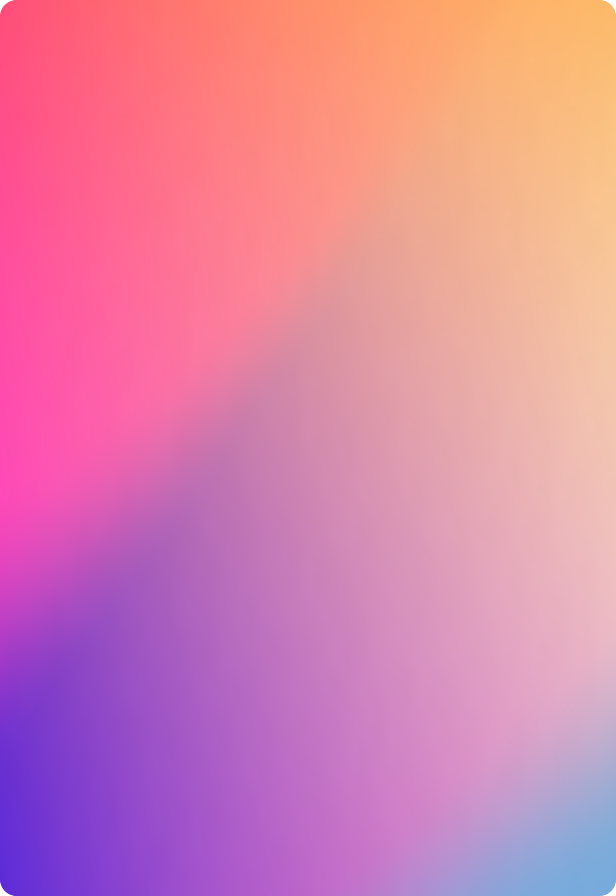
Give the GLSL for this background, as a Shadertoy shader.

```glsl
// A soft colour mesh on a rounded card: a warm sheet folds over a dusky sheet
// along a curved diagonal crease, and a cool blue glow fills the lower right.
// Each sheet is a quadratic patch through a 3 x 3 colour grid, faintly banded.

// Colour grids, row by row from the top, left to right
const vec3 WARM_GRID[9] = vec3[9](
    vec3(1.00, 0.30, 0.47), vec3(1.00, 0.56, 0.42), vec3(0.99, 0.73, 0.41),
    vec3(1.00, 0.29, 0.70), vec3(0.98, 0.55, 0.66), vec3(0.97, 0.80, 0.68),
    vec3(0.95, 0.22, 0.83), vec3(0.95, 0.50, 0.80), vec3(0.90, 0.70, 0.80));
const vec3 DUSK_GRID[9] = vec3[9](
    vec3(0.87, 0.52, 0.48), vec3(0.98, 0.63, 0.43), vec3(0.99, 0.73, 0.41),
    vec3(0.56, 0.27, 0.71), vec3(0.82, 0.535, 0.68), vec3(0.95, 0.77, 0.70),
    vec3(0.36, 0.17, 0.85), vec3(0.74, 0.40, 0.79), vec3(0.87, 0.61, 0.82));
const vec3 BLUE_UPPER = vec3(0.60, 0.68, 0.81);
const vec3 BLUE_LOWER = vec3(0.47, 0.67, 0.86);
const vec3 PAGE_COLOUR = vec3(1.0);

// Crease depth = x + y * across + z * across^2, measured down from the top
const vec3 CREASE_CURVE = vec3(0.70, -0.62, -0.28);
const float CREASE_BLUR = 0.165;      // half width at the left edge
const float CREASE_BLUR_MIN = 0.07;
const float CREASE_SHARPEN = 1.7;     // how fast the blur narrows to the right

const float BLUE_START = 0.71;        // where the glow meets the bottom edge
const float BLUE_SLOPE = 0.625;
const float BLUE_BLUR = 0.14;
const float CORNER_RADIUS = 0.027;    // in canvas widths

const vec2 BAND_CELLS = vec2(44.0, 22.0);
const float BAND_STRENGTH = 0.008;

// Quadratic weights for knots at 0, 0.5 and 1
vec3 knotWeights(float t) {
    return vec3(2.0 * (t - 0.5) * (t - 1.0),
                4.0 * t * (1.0 - t),
                2.0 * t * (t - 0.5));
}

vec3 colourPatch(vec3 grid[9], vec2 p) {
    vec3 across = knotWeights(p.x);
    vec3 down = knotWeights(p.y);
    vec3 colour = vec3(0.0);
    for (int row = 0; row < 3; row++)
        for (int col = 0; col < 3; col++)
            colour += grid[row * 3 + col] * across[col] * down[row];
    return colour;
}

float hash(vec2 cell) {
    vec3 q = fract(cell.xyx * 0.1031);
    q += dot(q, q.yzx + 33.33);
    return fract((q.x + q.y) * q.z);
}

// Value noise, smooth between cells
float bandNoise(vec2 p) {
    vec2 cell = floor(p);
    vec2 f = smoothstep(0.0, 1.0, fract(p));
    vec2 e = vec2(1.0, 0.0);
    return mix(mix(hash(cell), hash(cell + e.xy), f.x),
               mix(hash(cell + e.yx), hash(cell + e.xx), f.x), f.y);
}

float roundedBox(vec2 p, vec2 halfSize, float radius) {
    vec2 q = abs(p) - halfSize + radius;
    return length(max(q, 0.0)) + min(max(q.x, q.y), 0.0) - radius;
}

void mainImage(out vec4 fragColor, in vec2 fragCoord) {
    vec2 uv = fragCoord / iResolution.xy;
    vec2 p = vec2(uv.x, 1.0 - uv.y);  // y runs down from the top

    // Warm sheet over dusky sheet, with a blur that tightens along the crease
    float crease = dot(CREASE_CURVE, vec3(1.0, p.x, p.x * p.x));
    float blur = max(CREASE_BLUR * exp(-CREASE_SHARPEN * p.x), CREASE_BLUR_MIN);
    float dusk = smoothstep(crease - blur, crease + blur, p.y);
    vec3 colour = mix(colourPatch(WARM_GRID, p), colourPatch(DUSK_GRID, p), dusk);

    // Blue glow in the lower right
    float blueEdge = 1.0 - BLUE_SLOPE * (p.x - BLUE_START);
    float glow = smoothstep(blueEdge - BLUE_BLUR, blueEdge + BLUE_BLUR, p.y);
    vec3 blue = mix(BLUE_UPPER, BLUE_LOWER, smoothstep(0.78, 1.0, p.y));
    colour = mix(colour, blue, glow);

    // Faint upright banding
    colour += BAND_STRENGTH * (bandNoise(p * BAND_CELLS) - 0.5);

    // Rounded card on the page
    vec2 halfSize = 0.5 * iResolution.xy / iResolution.x;
    float pixel = 1.0 / iResolution.x;
    float card = roundedBox(fragCoord * pixel - halfSize, halfSize, CORNER_RADIUS);
    colour = mix(colour, PAGE_COLOUR, smoothstep(-0.5 * pixel, 0.5 * pixel, card));

    fragColor = vec4(clamp(colour, 0.0, 1.0), 1.0);
}
```
